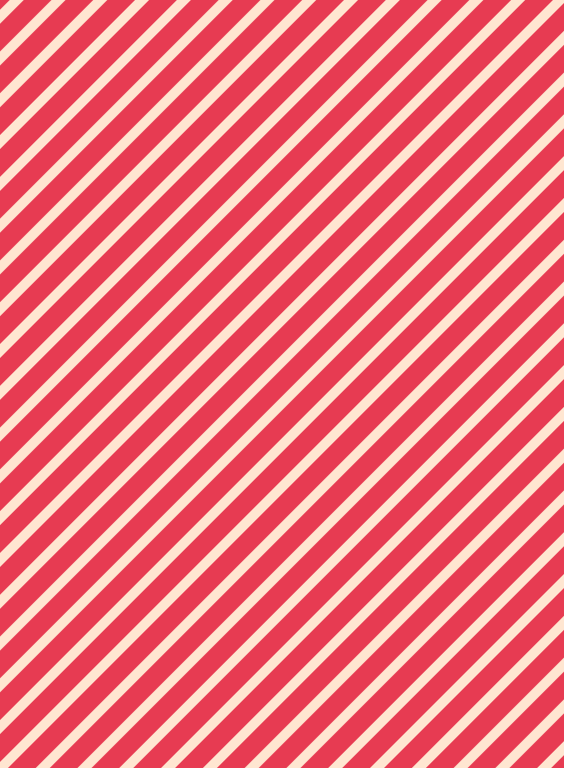
Give the GLSL for this pattern, as a Shadertoy shader.

```glsl
// Signed distance to the nearest diagonal stripe, in canvas heights
float stripeDistance(vec2 p) {
    float repeats = 18.378;
    float phase = (p.x + 1.0 - p.y) * repeats - 0.4;
    float fromCentre = abs(fract(phase + 0.5) - 0.5);
    return (fromCentre - 0.168) / (repeats * sqrt(2.0));
}

void mainImage(out vec4 fragColor, in vec2 fragCoord) {
    vec2 p = fragCoord / iResolution.y;
    float pixel = 1.0 / iResolution.y;

    vec3 red = vec3(0.905, 0.23, 0.32);
    vec3 cream = vec3(1.0, 0.902, 0.82);

    // Cream stripes on red, with a soft edge about one pixel wide
    float stripe = 1.0 - smoothstep(-0.7 * pixel, 0.7 * pixel, stripeDistance(p));
    fragColor = vec4(mix(red, cream, stripe), 1.0);
}
```
